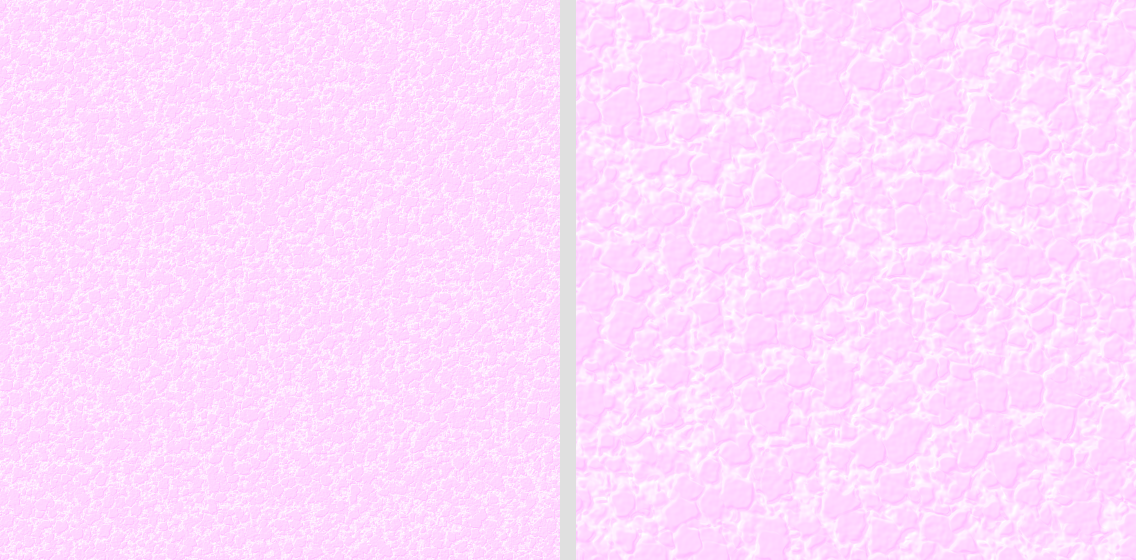
Left: the whole. Right: its middle third, enlarged.
This texture is drawn by a three.js fragment shader. Its source:

```glsl
// Pale pink stucco: rounded, overlapping plaster flakes with rough whitish gaps.
varying vec2 vUv;

const vec3 FLAKE_PINK = vec3(1.0, 0.839, 1.0);
const vec3 GAP_WHITE = vec3(1.0, 0.917, 1.0);
const vec2 TO_LIGHT = vec2(-0.65, 0.76);
const float RELIEF_STEP = 0.0017;
const float RELIEF_STRENGTH = 0.25;

vec3 hash3(vec2 cell) {
  vec3 q = fract(cell.xyx * vec3(0.1031, 0.1030, 0.0973));
  q += dot(q, q.yxz + 33.33);
  return fract((q.xxy + q.yzz) * q.zyx);
}

float cornerSlope(vec2 cell, vec2 offset) {
  float angle = 6.2832 * hash3(cell).x;
  return dot(vec2(cos(angle), sin(angle)), offset);
}

// Gradient noise, roughly -1 to 1.
float gradientNoise(vec2 p) {
  vec2 i = floor(p);
  vec2 f = p - i;
  vec2 u = f * f * f * (f * (f * 6.0 - 15.0) + 10.0);
  vec2 e = vec2(1.0, 0.0);
  float low = mix(cornerSlope(i, f), cornerSlope(i + e, f - e), u.x);
  float high = mix(cornerSlope(i + e.yx, f - e.yx),
                   cornerSlope(i + e.xx, f - e.xx), u.x);
  return 1.4 * mix(low, high, u.y);
}

vec2 noiseOffset(vec2 p) {
  return vec2(gradientNoise(p), gradientNoise(p + vec2(37.2, 91.7)));
}

// Highest of the scattered flat-topped flakes that cover p.
float flakeLayer(vec2 p, float radius, float softness) {
  vec2 home = floor(p);
  float height = 0.0;
  for (int y = -1; y <= 1; y++) {
    for (int x = -1; x <= 1; x++) {
      vec2 cell = home + vec2(float(x), float(y));
      vec3 rnd = hash3(cell + 11.0);
      // Narrowed jitter keeps the flakes evenly spread
      vec2 centre = cell + mix(vec2(0.5), rnd.xy, 0.85);
      float inside = radius * (0.65 + 0.7 * rnd.z) - length(centre - p);
      float level = 0.6 + 0.4 * fract(rnd.z * 7.0 + rnd.x);
      height = max(height, level * smoothstep(0.0, softness, inside));
    }
  }
  return height;
}

float plasterHeight(vec2 p) {
  // Ragged outlines
  vec2 warped = p + 0.004 * noiseOffset(p * 75.0) + 0.0022 * noiseOffset(p * 170.0);

  // Large flakes, with small and tiny ones filling part of the gaps
  float large = flakeLayer(warped * 52.0, 0.53, 0.24);
  float small = flakeLayer(warped * 92.0 + 53.0, 0.48, 0.34);
  float tiny = flakeLayer(warped * 155.0 + 97.0, 0.42, 0.4);
  float height = max(large, max(0.85 * small, 0.65 * tiny));

  // Grain, strongest in the gaps
  float grain = gradientNoise(p * 190.0) + 0.6 * gradientNoise(p * 310.0 + 19.0);
  return height + mix(0.4, 0.09, clamp(height, 0.0, 1.0)) * grain;
}

void main() {
  float height = plasterHeight(vUv);
  float lightSide = plasterHeight(vUv + TO_LIGHT * RELIEF_STEP);
  float relief = clamp(height - lightSide, -0.35, 0.4);

  vec3 colour = mix(GAP_WHITE, FLAKE_PINK, smoothstep(0.0, 0.5, height));
  colour.g += RELIEF_STRENGTH * relief;
  gl_FragColor = vec4(clamp(colour, 0.0, 1.0), 1.0);
}
```
